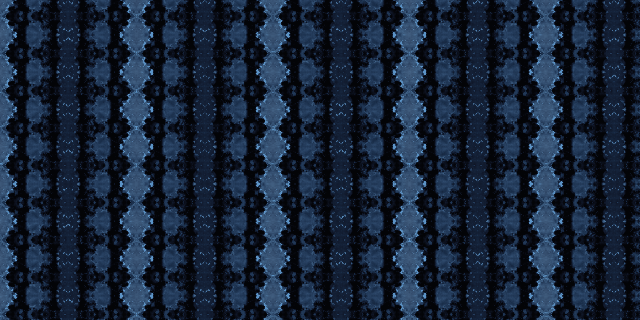
Give the GLSL for this pattern, as a Shadertoy shader.

```glsl
// Mirrored blue-on-black cloth: ragged glowing columns, side clouds and dark seams.
// Space is folded about column and row axes, then soft distance masks are
// frayed by fractal noise, edged with bright flecks and toned by a colour ramp.

#define COLUMN_PERIOD 0.4265   // spacing of bright columns, canvas heights
#define ROW_PERIOD 0.1165      // spacing of cloud rows, canvas heights
#define ROW_OFFSET 0.0755      // height of the lowest row axis
#define FRAY 0.85              // raggedness of the edges
#define SOFTNESS 0.15          // width of the edge fade
#define FLECK_SCALE 6.5        // flecks per half row
#define FLECK_GAIN 0.62        // brightness of the flecks
#define WEAR 0.16              // variation between repeats

float hash(vec2 p) {
    return fract(sin(dot(p, vec2(127.1, 311.7))) * 43758.5453);
}

float noise(vec2 p) {
    vec2 i = floor(p), f = fract(p);
    f = f * f * (3.0 - 2.0 * f);
    float low = mix(hash(i), hash(i + vec2(1, 0)), f.x);
    float high = mix(hash(i + vec2(0, 1)), hash(i + vec2(1, 1)), f.x);
    return mix(low, high, f.y);
}

float fbm(vec2 p) {
    float sum = 0.0, amp = 0.5;
    for (int i = 0; i < 4; i++) {
        p = mat2(1.6, 1.2, -1.2, 1.6) * p + 7.3;
        sum += amp * noise(p);
        amp *= 0.55;
    }
    return sum / 1.01;
}

// Distance from the nearest mirror axis
vec2 fold(vec2 p, vec2 period) {
    return abs(p - period * round(p / period));
}

float ellipse(vec2 p, vec2 radius) {
    return (length(p / radius) - 1.0) * min(radius.x, radius.y);
}

float fill(float d) {
    return smoothstep(SOFTNESS, -SOFTNESS, d);
}

float rim(float d) {
    return exp(-d * d * 35.0);
}

vec3 ramp(float tone) {
    vec3 shades[6] = vec3[6](
        vec3(0.012, 0.014, 0.028), vec3(0.06, 0.09, 0.16), vec3(0.10, 0.18, 0.29),
        vec3(0.16, 0.26, 0.39), vec3(0.24, 0.37, 0.51), vec3(0.36, 0.58, 0.78));
    float t = clamp(tone, 0.0, 1.0) * 5.0;
    vec3 color = shades[0];
    for (int i = 1; i < 6; i++)
        color = mix(color, shades[i], clamp(t - float(i - 1), 0.0, 1.0));
    return color;
}

void mainImage(out vec4 fragColor, in vec2 fragCoord) {
    vec2 uv = fragCoord / iResolution.y;
    float unit = 0.5 * ROW_PERIOD;
    vec2 cell = fold(uv - vec2(0.0, ROW_OFFSET), vec2(COLUMN_PERIOD, ROW_PERIOD)) / unit;
    float seamX = 0.5 * COLUMN_PERIOD / unit;

    // Folded cloth texture with a little unfolded wear
    float wear = fbm(uv * 30.0) - 0.5;
    float cloud = fbm(cell * 1.6 + 13.7);
    float grain = fbm(cell * 2.8 + 31.0);
    float fray = (cloud - 0.5) * FRAY + (grain - 0.5) * 0.3 + wear * WEAR + 0.04;

    // Distances to the four motifs
    float waist = smoothstep(0.3, 1.0, cell.y);
    float column = cell.x - mix(0.88, 0.42, waist) + fray;
    float side = ellipse(cell - vec2(1.92, 0.0), vec2(0.56, 0.72)) + fray;
    float seam = seamX - cell.x - mix(0.52, 0.36, waist) + fray;
    float beadX = abs(fract(cell.x / 0.7) - 0.5) * 0.7;
    float bead = abs(length(vec2(beadX, cell.y - 1.0)) - 0.18) - 0.05 + fray * 0.5;

    // Fill tones, with black kept between the motifs
    float gap = smoothstep(0.1, 0.32, abs(cell.x - 1.2));
    float tone = fill(column) * mix(0.72, 0.5, waist);
    tone = max(tone, fill(side) * 0.56 * gap);
    tone = max(tone, fill(seam) * 0.27);
    tone = max(tone, fill(bead) * 0.27 * smoothstep(seamX, 2.4, cell.x));
    tone *= 0.55 + 0.85 * grain + wear * WEAR * 2.0;

    // Bright flecks along ragged edges, thickest beside the row axes
    vec2 chipAt = mat2(0.8, 0.6, -0.6, 0.8) * cell * FLECK_SCALE;
    float chip = noise(chipAt + 11.0) * 0.65 + noise(chipAt * 2.1 + 5.0) * 0.35;
    float fleck = smoothstep(0.59, 0.7, chip + wear * WEAR);
    float seamSparkle = fill(seam - 0.05) * smoothstep(0.6, 0.25, cell.y);
    float edges = max(max(rim(column + 0.06), rim(side) * 0.45 * gap),
                      max(seamSparkle, rim(bead) * 0.55));
    tone += fleck * edges * FLECK_GAIN;

    // Stray motes in the dark
    tone += 0.25 * smoothstep(0.88, 0.96, noise(chipAt * 1.3 + 40.0));

    // Greyer heart of each column
    vec3 color = ramp(tone);
    float heart = smoothstep(0.6, 0.0, cell.x) * smoothstep(1.0, 0.2, cell.y);
    color = mix(color, vec3(0.27, 0.36, 0.48), heart * 0.4);
    fragColor = vec4(color, 1.0);
}
```
